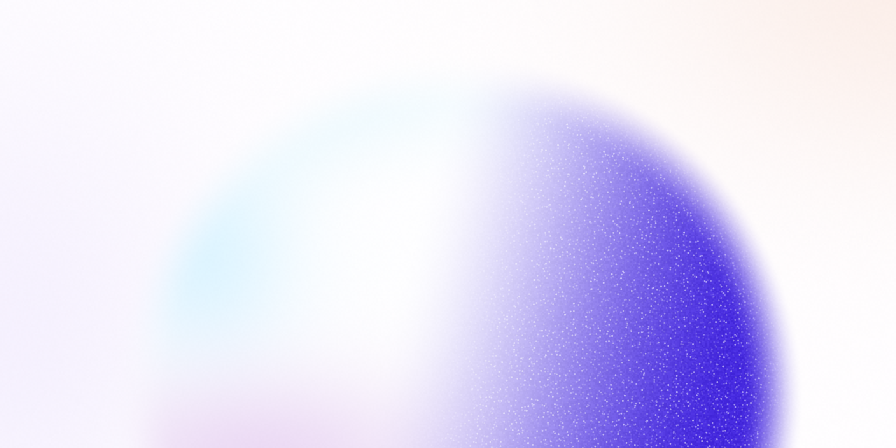
This background is drawn by a WebGL 2 fragment shader. Its source:

```glsl
#version 300 es
precision highp float;

uniform vec2 u_resolution;
out vec4 outColor;

vec3 hash3(vec2 cell) {
  vec3 h = fract(cell.xyx * vec3(0.1031, 0.1030, 0.0973));
  h += dot(h, h.yxz + 33.33);
  return fract((h.xxy + h.yzz) * h.zyx);
}

// Soft round falloff, stretched by size
float glow(vec2 p, vec2 center, vec2 size) {
  vec2 d = (p - center) / size;
  return exp(-dot(d, d));
}

// Cellular noise: one jittered dot of random brightness per cell
float speckle(vec2 p, float pixel) {
  vec2 cell = floor(p);
  float light = 0.0;
  for (int y = -1; y <= 1; y++) {
    for (int x = -1; x <= 1; x++) {
      vec2 id = cell + vec2(x, y);
      vec3 h = hash3(id);
      float d = length(p - id - h.xy);
      float dotMask = 1.0 - smoothstep(0.22 - 0.5 * pixel, 0.22 + 0.5 * pixel, d);
      light = max(light, dotMask * h.z * h.z);
    }
  }
  return light;
}

void main() {
  vec2 p = gl_FragCoord.xy / u_resolution.y;
  p.x += 1.0 - 0.5 * u_resolution.x / u_resolution.y;

  // Backdrop: lavender on the left, peach in the upper right corner
  vec3 color = vec3(0.998, 0.992, 0.998);
  color = mix(color, vec3(0.955, 0.935, 0.995), 0.85 * glow(p, vec2(0.0, 0.25), vec2(0.45, 0.6)));
  color = mix(color, vec3(0.985, 0.935, 0.915), glow(p, vec2(2.05, 1.05), vec2(0.6, 0.42)));

  // Blurred disc with a pale interior
  vec2 q = p - vec2(1.02, 0.11);
  float dist = length(q);
  float disc = 1.0 - smoothstep(0.635, 0.775, dist);
  vec3 orb = vec3(0.995, 0.995, 1.0);

  // Cyan light on the left and along the upper rim, pink below
  float rim = smoothstep(0.45, 0.7, dist) * glow(p, vec2(0.75, 0.75), vec2(0.4, 0.35));
  orb = mix(orb, vec3(0.92, 0.975, 0.995), 0.75 * rim);
  orb = mix(orb, vec3(0.86, 0.955, 1.0), 0.9 * glow(p, vec2(0.45, 0.42), vec2(0.2, 0.23)));
  orb = mix(orb, vec3(0.91, 0.83, 0.95), 0.85 * glow(p, vec2(0.58, -0.03), vec2(0.4, 0.19)));

  // Violet sweep toward the lower right
  float violet = smoothstep(-0.2, 0.62, q.x - 0.25 * q.y);
  orb = mix(orb, vec3(0.27, 0.16, 0.87), violet);
  color = mix(color, orb, disc);

  // White dust and fine layered grain, strongest in the violet
  float dust = speckle(p * 115.0, 115.0 / u_resolution.y);
  color = mix(color, vec3(1.0), 0.55 * dust * disc * smoothstep(0.0, 0.3, violet));
  float grain = hash3(floor(p * 256.0)).x - 0.5;
  color += grain * (0.006 + 0.05 * violet * disc);

  outColor = vec4(clamp(color, 0.0, 1.0), 1.0);
}
```
